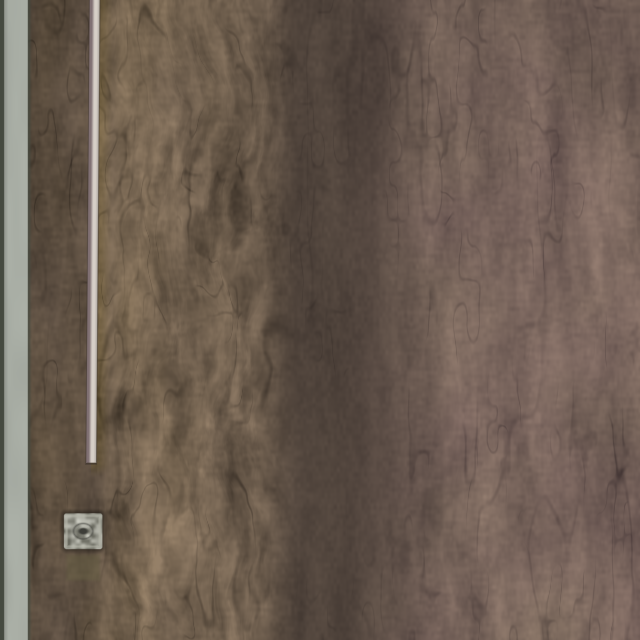
Give the GLSL for this texture, as a WebGL 1 fragment shader.

```glsl
precision highp float;
// Weathered brown wood door with a dark vertical band, a pale edge, a slim bar handle and a lock.
uniform vec2 u_resolution;

const vec3 WOOD_DARK = vec3(0.275, 0.232, 0.205);
const vec3 WOOD_LIGHT = vec3(0.535, 0.460, 0.397);
const vec3 OLIVE_TINT = vec3(0.012, 0.008, -0.026);
const vec3 MAUVE_TINT = vec3(0.004, -0.006, 0.012);
const vec3 EDGE_PALE = vec3(0.66, 0.68, 0.645);
const vec3 EDGE_SHADOW = vec3(0.27, 0.29, 0.25);
const vec3 BAR_LIGHT = vec3(0.84, 0.81, 0.78);
const vec3 BAR_SHADE = vec3(0.50, 0.44, 0.45);
const vec3 LOCK_METAL = vec3(0.60, 0.60, 0.56);
const vec3 LOCK_DARK = vec3(0.24, 0.24, 0.22);

float hash(vec2 p) {
  vec3 q = fract(p.xyx * 0.1031);
  q += dot(q, q.yzx + 33.33);
  return fract((q.x + q.y) * q.z);
}

float noise(vec2 p) {
  vec2 cell = floor(p);
  vec2 f = fract(p);
  f = f * f * (3.0 - 2.0 * f);
  float low = mix(hash(cell), hash(cell + vec2(1.0, 0.0)), f.x);
  float high = mix(hash(cell + vec2(0.0, 1.0)), hash(cell + 1.0), f.x);
  return mix(low, high, f.y);
}

float fbm(vec2 p) {
  float sum = 0.0;
  float amp = 0.5;
  for (int i = 0; i < 4; i++) {
    sum += amp * noise(p);
    p = mat2(1.9, 0.3, -0.3, 1.9) * p + 17.3;
    amp *= 0.52;
  }
  return sum / 0.97;
}

// Thin lines along the mid level of a noise field, broken up by a second field.
float cracks(vec2 p, float width) {
  float line = 1.0 - smoothstep(0.0, width, abs(noise(p) - 0.5));
  return line * smoothstep(0.45, 0.75, noise(p * 0.6 + 41.0));
}

float boxDistance(vec2 p, vec2 halfSize) {
  vec2 d = abs(p) - halfSize;
  return length(max(d, 0.0)) + min(max(d.x, d.y), 0.0);
}

float fill(float dist, float soft) {
  return 1.0 - smoothstep(-soft, soft, dist);
}

// Broad light and dark zones across the door.
float zoneTone(vec2 uv) {
  float x = uv.x + 0.07 * (fbm(uv * vec2(7.0, 3.0)) - 0.5);
  float tone = mix(0.27, 0.69, smoothstep(0.13, 0.20, x));
  tone -= 0.15 * smoothstep(0.27, 0.36, x);
  tone = mix(tone, 0.13, smoothstep(0.40, 0.47, x));
  float rightSide = 0.61 + 0.05 * (uv.y - 0.5);
  tone = mix(tone, 0.46, smoothstep(rightSide - 0.05, rightSide + 0.03, x));
  tone = mix(tone, 0.77, smoothstep(rightSide + 0.02, rightSide + 0.12, x));
  return tone - 0.13 * smoothstep(0.70, 1.0, uv.y) * smoothstep(0.70, 0.82, x);
}

vec3 wood(vec2 uv) {
  float rough = smoothstep(0.13, 0.20, uv.x) * (1.0 - smoothstep(0.40, 0.48, uv.x));
  float band = smoothstep(0.41, 0.47, uv.x) * (1.0 - smoothstep(0.58, 0.67, uv.x));
  vec2 warp = vec2(fbm(uv * vec2(10.0, 6.0)), fbm(uv * vec2(9.0, 5.0) + 30.0)) - 0.5;
  vec2 p = uv + warp * vec2(0.05, 0.09) * (0.5 + rough);
  float strength = 1.0 - 0.55 * band;
  float tone = zoneTone(uv);
  tone += (fbm(p * vec2(24.0, 4.5)) - 0.5) * 0.75 * strength;
  tone += (fbm(p * vec2(55.0, 20.0) + 9.0) - 0.5) * mix(0.38, 1.0, rough) * strength;
  tone += (noise(uv * vec2(70.0, 170.0)) - 0.5) * 0.13 * strength;
  tone += (noise(uv * vec2(210.0, 120.0)) - 0.5) * 0.12;
  tone -= cracks(p * vec2(34.0, 7.0) + 5.0, 0.07) * mix(0.20, 0.36, rough) * strength;
  tone -= cracks(p * vec2(62.0, 22.0) + 60.0, 0.09) * 0.22 * strength;
  vec3 color = mix(WOOD_DARK, WOOD_LIGHT, clamp(tone, -0.15, 1.15));
  float leftOlive = (1.0 - smoothstep(0.15, 0.45, uv.x)) * fbm(uv * vec2(14.0, 4.0) + 70.0);
  color += OLIVE_TINT * (leftOlive + 0.4 * rough);
  return color + MAUVE_TINT * smoothstep(0.5, 0.7, uv.x) * 2.0 * fbm(uv * 6.0 + 90.0);
}

// Small square lock plate with glinting metal and a dark keyhole.
vec3 drawLock(vec3 color, vec2 p, float soft) {
  float plate = boxDistance(p, vec2(0.026, 0.024)) - 0.004;
  color *= 1.0 - 0.35 * fill(plate - 0.004, 0.005);
  vec3 metal = LOCK_METAL + (noise(p * 130.0 + 50.0) - 0.5) * 0.42;
  metal = mix(metal, LOCK_METAL * 1.2, fill(abs(plate + 0.004) - 0.002, 0.002) * 0.6);
  float ring = abs(length(p * vec2(0.8, 1.0)) - 0.012) - 0.001;
  metal = mix(metal, LOCK_DARK, 0.6 * fill(ring, 0.002));
  metal = mix(metal, LOCK_DARK, fill(length(p * vec2(0.7, 1.0)) - 0.005, 0.002));
  return mix(color, metal, fill(plate, soft));
}

void main() {
  vec2 uv = gl_FragCoord.xy / u_resolution;
  float soft = max(0.0013, 0.7 / u_resolution.y);
  vec3 color = wood(uv);

  // Faint green reflection below the lock
  float patchDist = boxDistance(uv - vec2(0.130, 0.113), vec2(0.026, 0.020));
  color = mix(color, vec3(0.41, 0.38, 0.27), 0.5 * fill(patchDist, 0.004));
  color = drawLock(color, uv - vec2(0.130, 0.170), soft);

  // Slightly tilted bar handle with a warm glow on its right
  vec2 bar = uv - vec2(0.1425 + 0.0075 * (uv.y - 0.277), 0.777);
  float barDist = boxDistance(bar, vec2(0.0078, 0.5));
  color += OLIVE_TINT * 1.5 * fill(barDist - 0.012, 0.012) * step(0.0, bar.x);
  color = mix(color, WOOD_DARK * 0.8, 0.6 * fill(boxDistance(bar, vec2(0.009, 0.503)), soft));
  vec3 barColor = mix(BAR_SHADE, BAR_LIGHT, smoothstep(-0.005, 0.001, bar.x));
  barColor *= 1.0 - 0.16 * smoothstep(0.003, 0.008, bar.x);
  color = mix(color, barColor, fill(barDist, soft));

  // Pale frame at the left edge with dark seams
  float frameDist = abs(uv.x - 0.025) - 0.0185;
  color = mix(color, EDGE_SHADOW, 0.75 * fill(frameDist - 0.004, 0.003));
  color = mix(color, EDGE_SHADOW, fill(uv.x - 0.007, soft));
  vec3 frame = EDGE_PALE * (0.97 + 0.05 * noise(uv * vec2(80.0, 12.0)));
  frame *= 1.0 - 0.10 * (1.0 - smoothstep(0.008, 0.014, uv.x));
  color = mix(color, frame, fill(frameDist, soft));
  gl_FragColor = vec4(color, 1.0);
}
```
